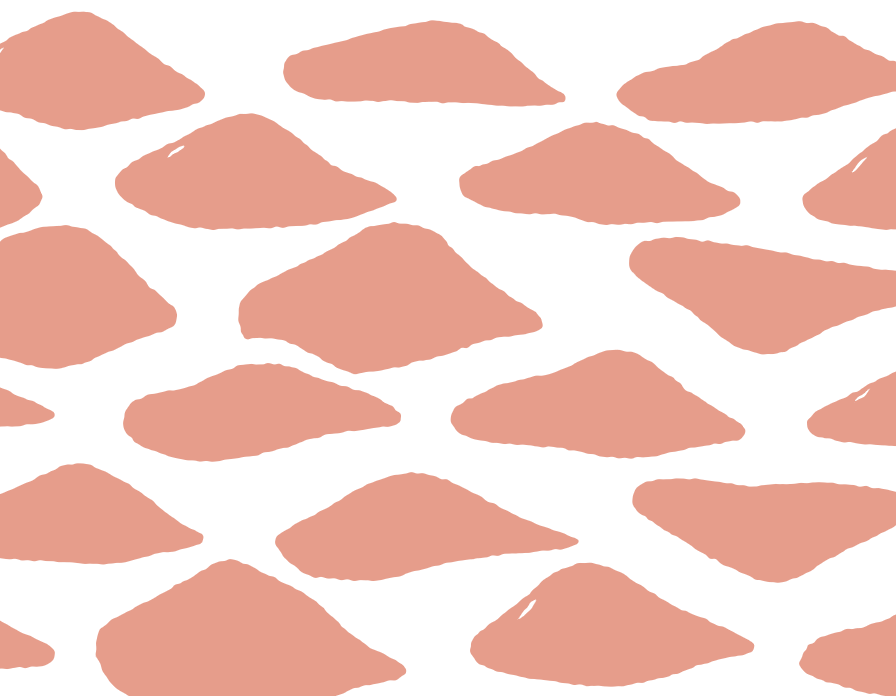
This pattern is drawn by a WebGL 2 fragment shader. Its source:

```glsl
#version 300 es
precision highp float;

// Flat salmon pebbles on white, in loosely staggered rows of long humped shapes.
// Each pebble is a superellipse whose height is reshaped along its length by a
// hump and a tapering tip; the two nearest fields keep a white gap between them.

uniform vec2 u_resolution;
out vec4 fragColor;

const vec3 PAPER = vec3(1.0);
const vec3 SALMON = vec3(0.902, 0.616, 0.545);

float hash(vec2 p) {
    vec3 q = fract(vec3(p.xyx) * 0.1031);
    q += dot(q, q.yzx + 33.33);
    return fract((q.x + q.y) * q.z);
}

float noise(vec2 p) {
    vec2 cell = floor(p), t = fract(p);
    t = t * t * (3.0 - 2.0 * t);
    float low = mix(hash(cell), hash(cell + vec2(1, 0)), t.x);
    float high = mix(hash(cell + vec2(0, 1)), hash(cell + vec2(1, 1)), t.x);
    return mix(low, high, t.y);
}

mat2 rotation(float angle) {
    float c = cos(angle), s = sin(angle);
    return mat2(c, -s, s, c);
}

float smoothMax(float a, float b, float k) {
    float h = max(k - abs(a - b), 0.0) / k;
    return max(a, b) + 0.25 * h * h * k;
}

// Signed field of one pebble: negative inside, about 1 per half height.
float pebble(vec2 q, vec2 id) {
    float shape = hash(id + 17.3), size = hash(id + 41.7), flaw = hash(id + 73.1);
    q *= rotation(0.22 * (hash(id + 5.9) - 0.5));
    if (shape > 0.74) q.y = -q.y;

    float halfWidth = mix(0.19, 0.225, hash(id + 29.2));
    float u = q.x / halfWidth;
    float along = clamp(u, -1.5, 1.5);

    // Drooping axis, a hump above it and a flatter base below it
    float v = q.y + 0.018 * along * along;
    float peak = mix(-0.25, 0.3, hash(id + 61.4));
    float spread = (along - peak) / 0.55;
    float above = 0.034 + 0.056 * exp(-spread * spread);
    float below = 0.062 + 0.012 * sin(2.5 * along + 6.0 * shape);
    float taper = 1.0 - 0.5 * smoothstep(-0.1, 1.1, along);
    float growth = mix(0.9, 1.12, size) + 0.35 * step(0.9, size);
    vec2 n = vec2(u, v / (mix(below, above, step(0.0, v)) * taper * growth));

    vec2 powered = pow(abs(n), vec2(2.4));
    float field = pow(powered.x + powered.y, 1.0 / 2.4) - 1.0;

    // Small unfilled sliver near the rim of some pebbles
    vec2 r = n - vec2(-0.6, 0.6);
    r.y -= 1.6 * r.x;
    float sliver = 1.0 - length(r / vec2(0.055, 0.05));
    return flaw > 0.65 ? max(field, 0.05 * sliver) : field;
}

void main() {
    vec2 p = gl_FragCoord.xy / u_resolution.y;

    // Hand-drawn unevenness: a slow wobble and a fine ragged rim
    p += 0.014 * (vec2(noise(p * 11.0), noise(p * 11.0 + 37.0)) - 0.5);
    p += 0.003 * (vec2(noise(p * 110.0), noise(p * 110.0 + 91.0)) - 0.5);

    // Nearest and second nearest pebble over the staggered rows
    float nearest = 10.0, second = 10.0;
    for (int row = 0; row < 6; row++) {
        for (int column = -1; column < 4; column++) {
            vec2 id = vec2(column + 3, row + 2);
            float stagger = 0.25 * mod(float(row + 1), 2.0);
            vec2 center = vec2(0.1 + stagger, 0.085) + vec2(0.5, 0.163) * vec2(column, row);
            center += vec2(0.07, 0.026) * (vec2(hash(id), hash(id + 11.0)) - 0.5);
            float field = pebble(p - center, id);
            second = min(second, max(nearest, field));
            nearest = min(nearest, field);
        }
    }
    float field = smoothMax(nearest, nearest - second + 0.28, 0.12);

    // Crisp edge, about one pixel wide
    float slope = max(length(vec2(dFdx(field), dFdy(field))), 1e-5);
    float ink = clamp(0.5 - field / slope, 0.0, 1.0);
    fragColor = vec4(mix(PAPER, SALMON, ink), 1.0);
}
```
